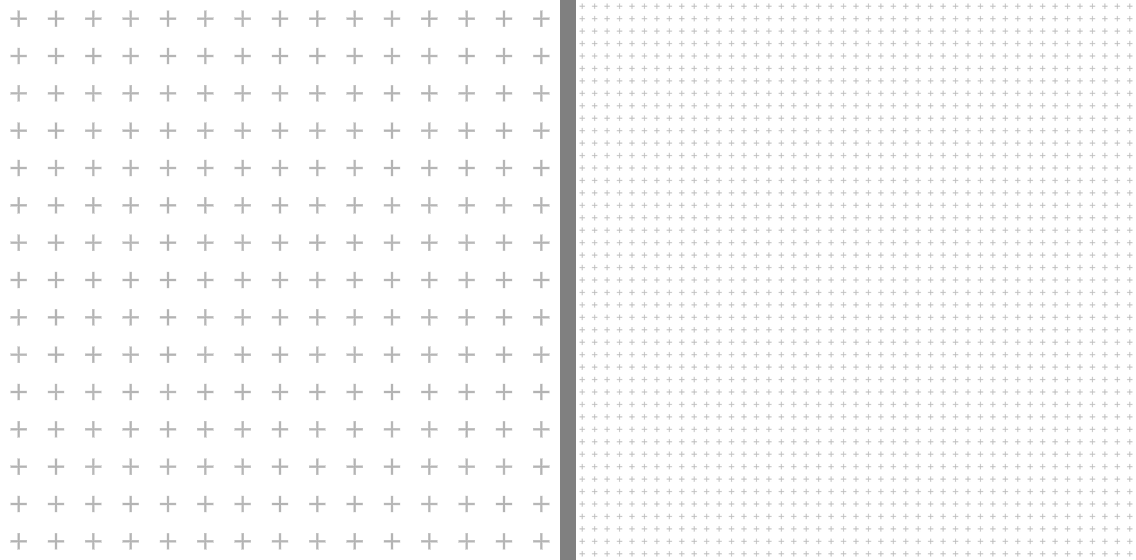
Left, the tile; right, the same tile 3 across and 3 down.
Give the GLSL for this pattern, as a three.js fragment shader.

```glsl
// Fifteen by fifteen grid of small thin grey plus signs on white.
varying vec2 vUv;

float hash(vec2 cell) {
  return fract(sin(dot(cell, vec2(127.1, 311.7))) * 43758.5);
}

// Signed distance to a box centred on the origin
float box(vec2 p, vec2 halfSize) {
  vec2 d = abs(p) - halfSize;
  return length(max(d, 0.0)) + min(max(d.x, d.y), 0.0);
}

// Signed distance to a plus made of two crossed bars
float plusSign(vec2 p, float halfLength, float halfWidth) {
  vec2 bar = vec2(halfLength, halfWidth);
  return min(box(p, bar), box(p, bar.yx));
}

void main() {
  // One plus in the middle of each cell
  vec2 grid = vUv * 15.0;
  vec2 p = fract(grid) - 0.5;
  float d = plusSign(p, 0.218, 0.031);

  // Slightly soft edge, about one thirtieth of a cell
  float coverage = 1.0 - smoothstep(-0.018, 0.018, d);

  // Faint tonal variation between marks
  vec3 ink = vec3(0.7 + 0.02 * hash(floor(grid)));
  gl_FragColor = vec4(mix(vec3(1.0), ink, coverage), 1.0);
}
```
